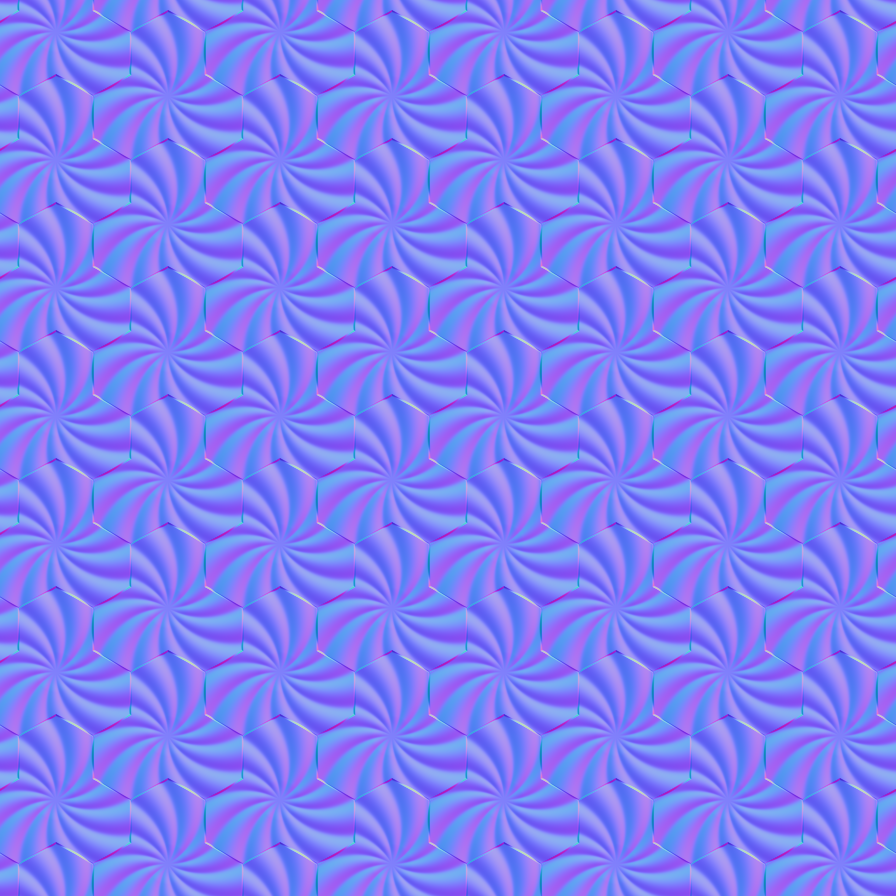
This texture map is drawn by a three.js fragment shader. Its source:

```glsl
// Normal map of interlocking three-lobed tiles, each swirled into twelve puffed petals
#define TILES vec2(4.0, 7.0)   // repeats across and up
#define PETALS 12.0
#define TWIST 0.95             // swirl in radians per unit of radius
#define PHASE 0.1              // turn of the whole swirl, clockwise
#define CREST 0.088            // petal height per unit of radius
#define CREASE 0.13            // softness of the valley between petals
#define DOME 0.07              // fall of a tile towards its rim
#define SEAM 0.008             // half width of the blend at a seam
#define GROOVE 0.0025          // depth cut along a seam
#define WOBBLE 0.25            // how far the petals push the seams
#define STEP 0.005             // sampling distance for the slope

varying vec2 vUv;

const float ROOT3 = 1.7320508;

// Height of one tile, from its centre
float petalHeight(vec2 q) {
  float r = length(q);
  float angle = atan(q.y, q.x + 1e-6) + PHASE - TWIST * (r - 0.45);
  float wave = sin(0.5 * PETALS * angle);
  float petal = CREST * r * smoothstep(0.0, 0.16, r) * sqrt(wave * wave + CREASE);
  return petal - DOME * r * r;
}

// Squared distance to the nearest of the three hexagons that form a tile
float lobeDistance(vec2 q) {
  vec2 top = q - vec2(0.0, 1.0 / 3.0);
  vec2 side = vec2(abs(q.x) - 0.5 / ROOT3, q.y + 1.0 / 6.0);
  return min(dot(top, top), dot(side, side));
}

// Height of the whole relief: the two closest tiles blended at their seam
float relief(vec2 p) {
  float column = floor(p.x / (0.5 * ROOT3) - 0.5);
  float nearest = 9.0, second = 9.0;
  float nearHeight = 0.0, nextHeight = 0.0;
  for (int i = 0; i < 2; i++) {
    float k = column + float(i);
    float shift = 0.75 - 0.5 * mod(k, 2.0);
    float row = floor(p.y - shift + 0.5);
    for (int j = -1; j <= 1; j++) {
      vec2 centre = vec2((k + 0.5) * 0.5 * ROOT3, row + float(j) + shift);
      vec2 q = p - centre;
      float h = petalHeight(q);
      float d = lobeDistance(q) - WOBBLE * h;
      if (d < nearest) {
        second = nearest;
        nextHeight = nearHeight;
        nearest = d;
        nearHeight = h;
      } else if (d < second) {
        second = d;
        nextHeight = h;
      }
    }
  }
  float edge = (second - nearest) * 0.5 * ROOT3;
  float inside = smoothstep(-SEAM, SEAM, edge);
  float groove = GROOVE * (1.0 - smoothstep(0.0, SEAM, edge));
  return mix(nextHeight, nearHeight, inside) - groove;
}

void main() {
  // One unit is the height of a repeat; a repeat is ROOT3 wide
  vec2 p = vUv * TILES * vec2(ROOT3, 1.0);
  vec2 e = vec2(STEP, 0.0);
  vec2 slope = vec2(relief(p + e.xy) - relief(p - e.xy),
                    relief(p + e.yx) - relief(p - e.yx)) / (2.0 * STEP);
  vec3 normal = normalize(vec3(-slope, 1.0));
  gl_FragColor = vec4((0.5 + 0.5 * normal) * vec3(1.0, 1.0, 0.985), 1.0);
}
```
